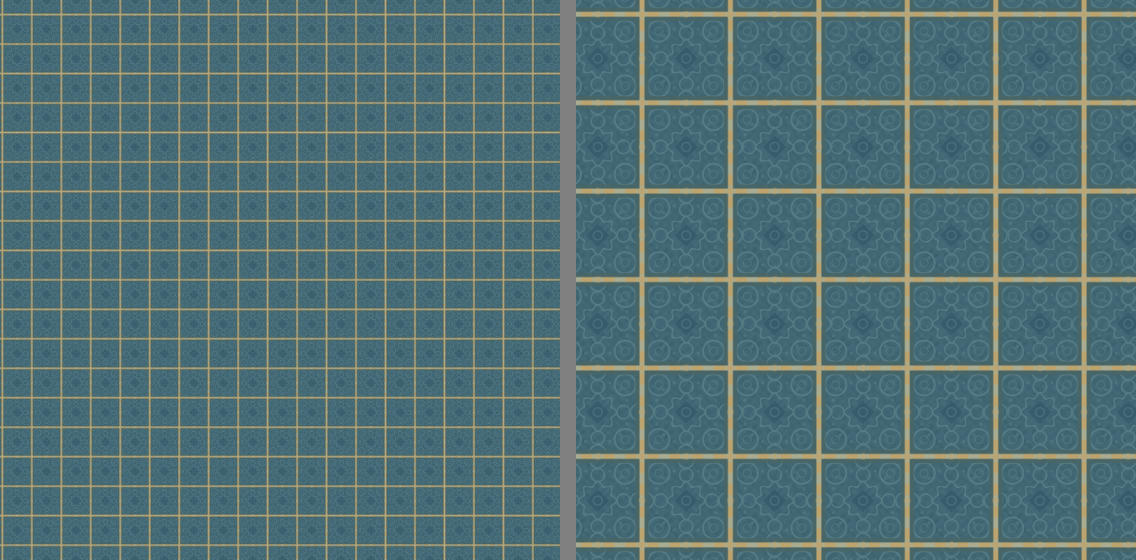
Left, the full canvas; right, a detail of the centre.
A WebGL 1 fragment shader for this pattern:

```glsl
precision highp float;
// Square teal tiles with fine rosette tracery, divided by thin soft gold lines.

uniform vec2 u_resolution;

const float REPEATS = 19.0;
const vec2 GRID_SHIFT = vec2(0.08, 0.505);
const float TAU = 6.28318;
const float LINE_SOFTNESS = 1.6;

const vec3 TEAL = vec3(0.255, 0.405, 0.458);
const vec3 TRACERY = vec3(0.40, 0.55, 0.57);
const vec3 DEEP_TEAL = vec3(0.20, 0.35, 0.41);
const vec3 GROOVE = vec3(0.29, 0.395, 0.39);
const vec3 GOLD = vec3(0.74, 0.64, 0.43);
const vec3 PALE_GOLD = vec3(0.65, 0.68, 0.59);

// Coverage of a line, also correct when it is thinner than a pixel.
float stroke(float dist, float width, float pixel) {
  return clamp((0.5 * (width + pixel) - abs(dist)) / pixel, 0.0, min(1.0, width / pixel));
}

float fill(float dist, float pixel) {
  return clamp(0.5 - dist / pixel, 0.0, 1.0);
}

// Ring of small dots spaced evenly around a centre.
float beadRing(vec2 p, float radius, float count, float beadSize, float pixel) {
  float sector = TAU / count;
  float angle = mod(atan(p.y, p.x) + 0.5 * sector, sector) - 0.5 * sector;
  vec2 local = length(p) * vec2(cos(angle), sin(angle));
  return fill(length(local - vec2(radius, 0.0)) - beadSize, pixel);
}

// Mirrored layered sines that repeat with each tile.
float weave(vec2 p) {
  vec2 q = p * TAU;
  float coarse = cos(q.x * 5.0 + 2.0 * cos(q.y * 3.0)) * cos(q.y * 5.0 + 2.0 * cos(q.x * 3.0));
  float fine = cos(q.x * 9.0) * cos(q.y * 9.0);
  return 0.6 * coarse + 0.4 * fine;
}

// Curved ornament with fourfold mirror symmetry around the tile centre.
float tracery(vec2 p, float pixel) {
  vec2 quarter = abs(p);
  vec2 wedge = vec2(max(quarter.x, quarter.y), min(quarter.x, quarter.y));
  float radius = length(p);
  float angle = atan(p.y, p.x);
  float rosette = stroke(radius - 0.19 - 0.025 * cos(8.0 * angle), 0.022, pixel);
  float petals = stroke(length(wedge - vec2(0.29, 0.0)) - 0.075, 0.018, pixel);
  vec2 corner = quarter - vec2(0.31);
  float curl = stroke(length(corner) - 0.12, 0.022, pixel);
  float bud = stroke(length(corner) - 0.045, 0.016, pixel);
  float border = stroke(length(wedge - vec2(0.46, 0.0)) - 0.09, 0.018, pixel);
  float beads = beadRing(p, 0.36, 16.0, 0.018, pixel);
  return min(1.0, max(max(rosette, petals), max(curl, border)) + 0.6 * bud + 0.6 * beads);
}

vec3 tileColor(vec2 p, float pixel) {
  vec3 color = TEAL + 0.024 * weave(p);
  color = mix(color, TRACERY, 0.52 * tracery(p, pixel));
  float diamond = abs(p.x) + abs(p.y) - 0.13;
  color = mix(color, DEEP_TEAL, 0.75 * fill(diamond, pixel));
  float heart = stroke(length(p) - 0.05, 0.018, pixel);
  return mix(color, TRACERY, 0.35 * heart);
}

// Gold line with a shaded groove and gentle changes of tone along its length.
vec3 goldLine(vec3 under, float dist, float along, float pixel) {
  vec3 color = mix(under, GROOVE, 0.8 * stroke(dist, 0.15, pixel));
  float tone = smoothstep(-0.5, 0.5, cos(TAU * along * 4.0));
  vec3 metal = mix(GOLD, PALE_GOLD, 0.85 * tone);
  return mix(color, metal, stroke(dist, 0.056, pixel * LINE_SOFTNESS));
}

void main() {
  vec2 uv = gl_FragCoord.xy / u_resolution;
  float pixel = REPEATS / min(u_resolution.x, u_resolution.y);
  vec2 grid = uv * REPEATS - GRID_SHIFT;
  vec2 p = fract(grid) - 0.5;
  vec2 edge = 0.5 - abs(p);

  vec3 color = tileColor(p, pixel);
  // The nearer line goes last, so its groove does not cut the other line.
  if (edge.x < edge.y) {
    color = goldLine(color, edge.y, p.x, pixel);
    color = goldLine(color, edge.x, p.y, pixel);
  } else {
    color = goldLine(color, edge.x, p.y, pixel);
    color = goldLine(color, edge.y, p.x, pixel);
  }

  // Small knots where lines cross and halfway along each side.
  float softPixel = pixel * LINE_SOFTNESS;
  float knot = fill(length(edge) - 0.042, softPixel);
  float bead = fill(min(length(vec2(edge.x, p.y)), length(vec2(p.x, edge.y))) - 0.036, softPixel);
  color = mix(color, GOLD, max(0.8 * knot, 0.5 * bead));
  gl_FragColor = vec4(color, 1.0);
}
```
